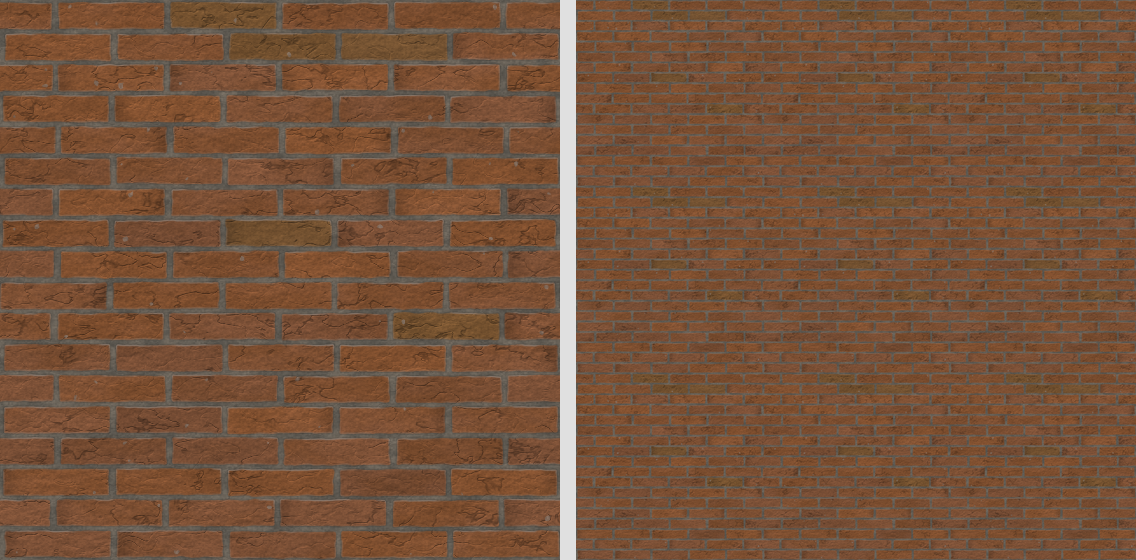
Left: one tile. Right: repeated 3 by 3.
This texture is drawn by a Shadertoy shader. Its source:

```glsl
const vec2 BRICKS = vec2(5.0, 18.0);          // repeats across and down
const vec2 HALF_BRICK = vec2(0.0945, 0.0236); // half size in canvas units
const float CORNER = 0.0035;
const float EDGE_WEAR = 0.0042;
const float EDGE_SOFTNESS = 0.0012;
const float ROW_DRIFT = 0.045;                // in brick lengths
const float BRICK_JITTER = 0.0022;
const float RELIEF = 0.55;
const float CRACK_DEPTH = 0.20;
const float CHIP_CHANCE = 0.07;
const vec2 CHIP_GRID = vec2(20.0, 36.0);
const vec2 LIGHT_STEP = vec2(-0.0008, 0.0018);

const vec3 CLAY_WARM = vec3(0.500, 0.310, 0.182);
const vec3 CLAY_DULL = vec3(0.470, 0.305, 0.208);
const vec3 CLAY_OLIVE = vec3(0.440, 0.325, 0.185);
const vec3 MORTAR_DARK = vec3(0.350, 0.332, 0.303);
const vec3 MORTAR_LIGHT = vec3(0.420, 0.390, 0.350);
const vec3 LIME = vec3(0.545, 0.490, 0.450);

float hash(vec2 p) {
    vec3 q = fract(p.xyx * 0.1031);
    q += dot(q, q.yzx + 33.33);
    return fract((q.x + q.y) * q.z);
}

// Value noise that wraps after a whole number of cells
float noise(vec2 uv, vec2 cells) {
    vec2 p = uv * cells;
    vec2 i = floor(p);
    vec2 f = fract(p);
    f = f * f * (3.0 - 2.0 * f);
    vec2 a = mod(i, cells);
    vec2 b = mod(i + 1.0, cells);
    return mix(mix(hash(a), hash(vec2(b.x, a.y)), f.x),
               mix(hash(vec2(a.x, b.y)), hash(b), f.x), f.y);
}

float fbm(vec2 uv, vec2 cells) {
    float sum = 0.0;
    float gain = 0.5;
    for (int i = 0; i < 4; i++) {
        sum += gain * noise(uv, cells);
        uv += vec2(0.137, 0.291);
        cells *= 2.0;
        gain *= 0.5;
    }
    return sum / 0.9375;
}

// Narrow creases, bent by a coarser noise
float creases(vec2 uv) {
    vec2 bend = vec2(noise(uv, vec2(35.0)), noise(uv + 0.37, vec2(35.0)));
    float n = fbm(uv + 0.016 * bend, vec2(26.0, 48.0));
    return 1.0 - smoothstep(0.0, 0.055, abs(n - 0.5));
}

float surfaceHeight(vec2 uv) {
    return fbm(uv, vec2(75.0, 110.0)) - 0.22 * creases(uv);
}

float roundedBox(vec2 p, vec2 halfSize, float radius) {
    vec2 q = abs(p) - halfSize + radius;
    return length(max(q, 0.0)) + min(max(q.x, q.y), 0.0) - radius;
}

void mainImage(out vec4 fragColor, in vec2 fragCoord) {
    vec2 uv = fragCoord / iResolution.xy;
    float soft = max(EDGE_SOFTNESS, 0.75 / iResolution.y);

    // Running bond with drifting rows
    float row = mod(floor(uv.y * BRICKS.y), BRICKS.y);
    vec2 grid = uv * BRICKS;
    grid.x += 0.5 * mod(row, 2.0) + ROW_DRIFT * (hash(vec2(row, 71.0)) - 0.5);
    vec2 id = mod(floor(grid), BRICKS);
    vec4 rnd = vec4(hash(id + 11.0), hash(id + 37.0), hash(id + 59.0), hash(id + 83.0));
    vec2 local = (fract(grid) - 0.5) / BRICKS;
    vec2 p = local + BRICK_JITTER * (rnd.xy - 0.5);
    p.y += 0.012 * (rnd.z - 0.5) * p.x;

    // Worn outline
    float wear = fbm(uv + 0.41, vec2(45.0, 60.0));
    float d = roundedBox(p, HALF_BRICK, CORNER) + EDGE_WEAR * (wear - 0.5);
    float brickMask = 1.0 - smoothstep(-soft, soft, d);

    // Surface relief and grain
    float slope = surfaceHeight(uv) - surfaceHeight(uv + LIGHT_STEP);
    float grain = noise(uv, vec2(320.0)) - 0.5;
    float mottle = fbm(uv + 0.19, vec2(14.0, 28.0));

    // Fired clay
    vec3 clay = mix(CLAY_WARM, CLAY_DULL, smoothstep(0.3, 0.8, 0.6 * rnd.w + 0.5 * mottle));
    clay = mix(clay, CLAY_OLIVE, 0.7 * step(0.95, rnd.z));
    clay *= 0.96 + 0.08 * rnd.x + 0.22 * (mottle - 0.5);
    float cracked = creases(uv) * smoothstep(0.42, 0.65, noise(uv + 0.63, vec2(16.0, 30.0)));
    clay *= 1.0 + RELIEF * slope + 0.13 * grain - CRACK_DEPTH * cracked;
    float burntEnd = smoothstep(0.055, 0.095, p.x * sign(rnd.y - 0.5)) * step(0.7, rnd.x);
    clay *= 1.0 - 0.16 * burntEnd;

    // Pale lime on the arrises, strongest along the top
    float rim = smoothstep(-0.0038, -0.0004, d);
    float topSide = smoothstep(0.012, 0.022, p.y);
    float patches = smoothstep(0.38, 0.68, fbm(uv + 0.77, vec2(24.0, 40.0)));
    clay = mix(clay, LIME, rim * (0.12 + patches * mix(0.3, 0.75, topSide)));

    // Scattered chips
    vec2 chipId = mod(floor(uv * CHIP_GRID), CHIP_GRID);
    vec2 chipAt = 0.3 + 0.4 * vec2(hash(chipId + 7.0), hash(chipId + 23.0));
    float chipDist = length((fract(uv * CHIP_GRID) - chipAt) / CHIP_GRID);
    float chipSize = mix(0.0012, 0.0042, hash(chipId + 41.0));
    chipDist += 0.006 * (noise(uv, vec2(190.0)) - 0.5);
    float chip = (1.0 - smoothstep(-soft, soft, chipDist - chipSize)) * step(hash(chipId + 97.0), CHIP_CHANCE);
    clay = mix(clay, LIME * (0.92 + 0.3 * grain), 0.7 * chip);

    // Sandy mortar, shaded beside the bricks
    vec3 mortar = mix(MORTAR_DARK, MORTAR_LIGHT, smoothstep(0.3, 0.75, fbm(uv + 0.53, vec2(30.0, 50.0))));
    mortar *= 1.0 + 0.16 * grain + 0.25 * slope;
    mortar *= 0.90 + 0.12 * smoothstep(0.0, 0.0035, d);

    fragColor = vec4(clamp(mix(mortar, clay, brickMask), 0.0, 1.0), 1.0);
}
```
